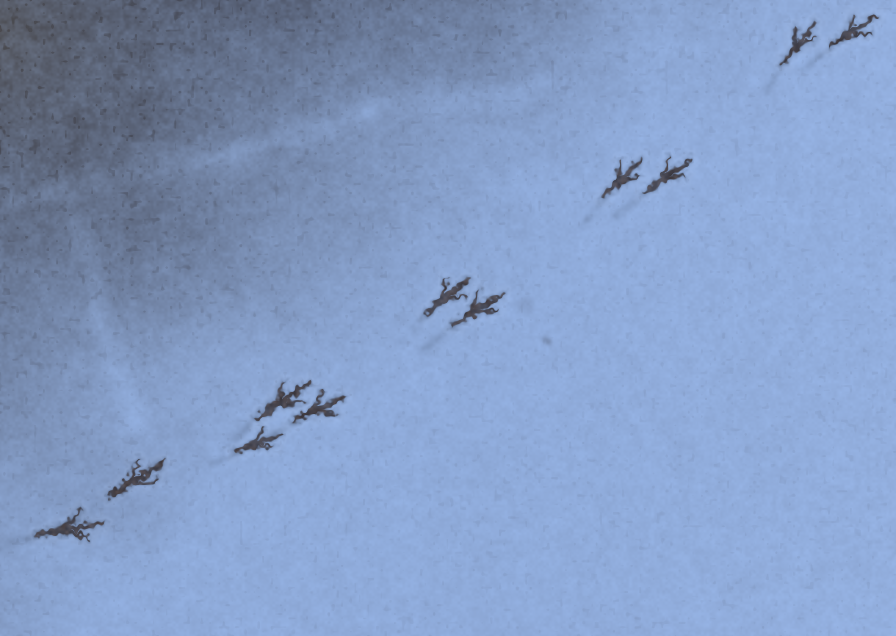
Write a Shadertoy shader that draws this texture.

```glsl
const vec3 SNOW_LIGHT = vec3(0.56, 0.67, 0.855);
const vec3 SNOW_SHADE = vec3(0.335, 0.375, 0.465);
const vec3 BARE_EARTH = vec3(0.24, 0.215, 0.23);

// Each track runs from heel (xy) to the tip of the middle toe (zw).
const int TRACK_COUNT = 11;
const vec4 TRACKS[TRACK_COUNT] = vec4[](
    vec4(1.231, 0.901, 1.282, 0.963), vec4(1.306, 0.927, 1.375, 0.974),
    vec4(0.949, 0.689, 1.009, 0.751), vec4(1.013, 0.698, 1.086, 0.747),
    vec4(0.670, 0.505, 0.736, 0.560), vec4(0.711, 0.487, 0.791, 0.537),
    vec4(0.403, 0.341, 0.485, 0.399), vec4(0.460, 0.337, 0.542, 0.375),
    vec4(0.370, 0.289, 0.443, 0.317), vec4(0.170, 0.220, 0.256, 0.271),
    vec4(0.060, 0.159, 0.161, 0.176));

float hash(vec2 p) {
    vec3 q = fract(vec3(p.xyx) * 0.1031);
    q += dot(q, q.yzx + 33.33);
    return fract((q.x + q.y) * q.z);
}

float noise(vec2 p) {
    vec2 cell = floor(p), f = fract(p);
    f = f * f * (3.0 - 2.0 * f);
    return mix(mix(hash(cell), hash(cell + vec2(1, 0)), f.x),
               mix(hash(cell + vec2(0, 1)), hash(cell + vec2(1, 1)), f.x), f.y);
}

float fbm(vec2 p) {
    float sum = 0.0, amplitude = 0.5;
    for (int i = 0; i < 4; i++) {
        sum += amplitude * noise(p);
        p = mat2(1.6, 1.2, -1.2, 1.6) * p + 17.3;
        amplitude *= 0.5;
    }
    return sum / 0.9375;
}

// Distance to a segment whose radius changes from ra to rb.
float taperedSegment(vec2 p, vec2 a, vec2 b, float ra, float rb) {
    vec2 ab = b - a;
    float h = clamp(dot(p - a, ab) / dot(ab, ab), 0.0, 1.0);
    return length(p - a - ab * h) - mix(ra, rb, h);
}

// Bird foot pointing along +x, with unit length.
float footDistance(vec2 q, float seed) {
    float splay = 0.04 * (hash(vec2(seed, 4.0)) - 0.5);
    float d = taperedSegment(q, vec2(0.0), vec2(0.46, 0.01), 0.018, 0.068);
    d = min(d, taperedSegment(q, vec2(0.4, 0.0), vec2(1.0, splay), 0.06, 0.022));
    d = min(d, taperedSegment(q, vec2(0.42, 0.02), vec2(0.69, 0.25 + splay), 0.038, 0.012));
    return min(d, taperedSegment(q, vec2(0.4, 0.0), vec2(0.75, -0.18 + splay), 0.04, 0.016));
}

// Soft band around a segment, fading at its ends.
float ridge(vec2 p, vec2 a, vec2 b, float width) {
    float d = taperedSegment(p, a, b, 0.0, 0.0) / width;
    return exp(-d * d);
}

float shadeAmount(vec2 p) {
    float diagonal = p.x / 0.95 + (1.0 - p.y) / 0.8;
    float shade = 1.0 - smoothstep(0.05, 1.5, diagonal + 0.4 * (fbm(p * 5.0) - 0.5));
    // Pale ridges and a dark crease crossing the shadow
    vec2 w = p + 0.025 * (vec2(fbm(p * 14.0), fbm(p * 14.0 + 50.0)) - 0.5);
    float pale = ridge(w, vec2(0.02, 0.69), vec2(0.37, 0.76), 0.018)
               + ridge(w, vec2(0.37, 0.76), vec2(0.58, 0.83), 0.02)
               + 0.7 * ridge(w, vec2(0.58, 0.83), vec2(0.86, 0.86), 0.022)
               + ridge(w, vec2(0.12, 0.64), vec2(0.21, 0.33), 0.022);
    shade -= 0.17 * pale * (0.4 + fbm(p * 22.0));
    shade += 0.13 * ridge(w, vec2(0.115, 0.8), vec2(0.125, 0.71), 0.014);
    return shade + 0.07 * ridge(w, vec2(0.72, 0.812), vec2(0.79, 0.815), 0.012);
}

vec3 snowColor(vec2 p) {
    float shade = shadeAmount(p);
    float dirt = clamp(shade, 0.0, 1.0);
    float grain = 0.55 * (noise(p * 115.0) - 0.5) + 0.45 * (noise(p * 230.0 + 9.0) - 0.5);
    float clumps = fbm(p * 38.0) - 0.5;
    shade += grain * mix(0.15, 0.34, dirt) + clumps * mix(0.1, 0.28, dirt);
    float specks = smoothstep(0.76, 0.96, noise(p * 145.0 + 31.0));
    shade += specks * mix(0.1, 0.26, dirt);
    // Small isolated hollows
    shade += 0.2 * ridge(p, vec2(0.822, 0.521), vec2(0.825, 0.522), 0.012);
    shade += 0.35 * ridge(p, vec2(0.857, 0.466), vec2(0.863, 0.463), 0.006);
    vec3 color = mix(SNOW_LIGHT, SNOW_SHADE, clamp(shade, -0.2, 1.25));
    float corner = exp(-5.0 * length(p - vec2(0.0, 0.95)));
    return color + corner * vec3(0.015, -0.01, -0.06) + 0.012 * smoothstep(0.7, 1.4, p.x);
}

vec3 stampTrack(vec3 color, vec2 p, vec4 track, float seed, float pixel) {
    vec2 axis = track.zw - track.xy;
    float size = length(axis);
    axis /= size;
    vec2 q = p - track.xy;
    q = vec2(dot(q, axis), dot(q, vec2(-axis.y, axis.x))) / size;
    vec2 jitter = vec2(noise(p * 150.0), noise(p * 150.0 + 70.0)) - 0.5;
    float d = footDistance(q + 0.11 * jitter, seed) * size;

    // Dragged heel, pushed-up rim, then the exposed ground
    float drag = ridge(q, vec2(-0.65, -0.08), vec2(0.1, 0.0), 0.075);
    color *= 1.0 - 0.14 * drag * noise(p * 90.0);
    color += 0.025 * exp(-pow((d - 0.008) / 0.006, 2.0));
    color *= 1.0 - 0.2 * exp(-max(d, 0.0) / 0.004);
    float cover = 1.0 - smoothstep(-pixel, pixel + 0.001, d);
    vec3 earth = BARE_EARTH + vec3(0.12, 0.09, 0.07) * (noise(p * 190.0) - 0.4);
    return mix(color, earth, cover * mix(0.68, 0.98, noise(p * 110.0 + 12.0)));
}

void mainImage(out vec4 fragColor, in vec2 fragCoord) {
    vec2 p = fragCoord / iResolution.y;
    vec3 color = snowColor(p);
    for (int i = 0; i < TRACK_COUNT; i++)
        color = stampTrack(color, p, TRACKS[i], float(i), 1.0 / iResolution.y);
    fragColor = vec4(clamp(color, 0.0, 1.0), 1.0);
}
```
